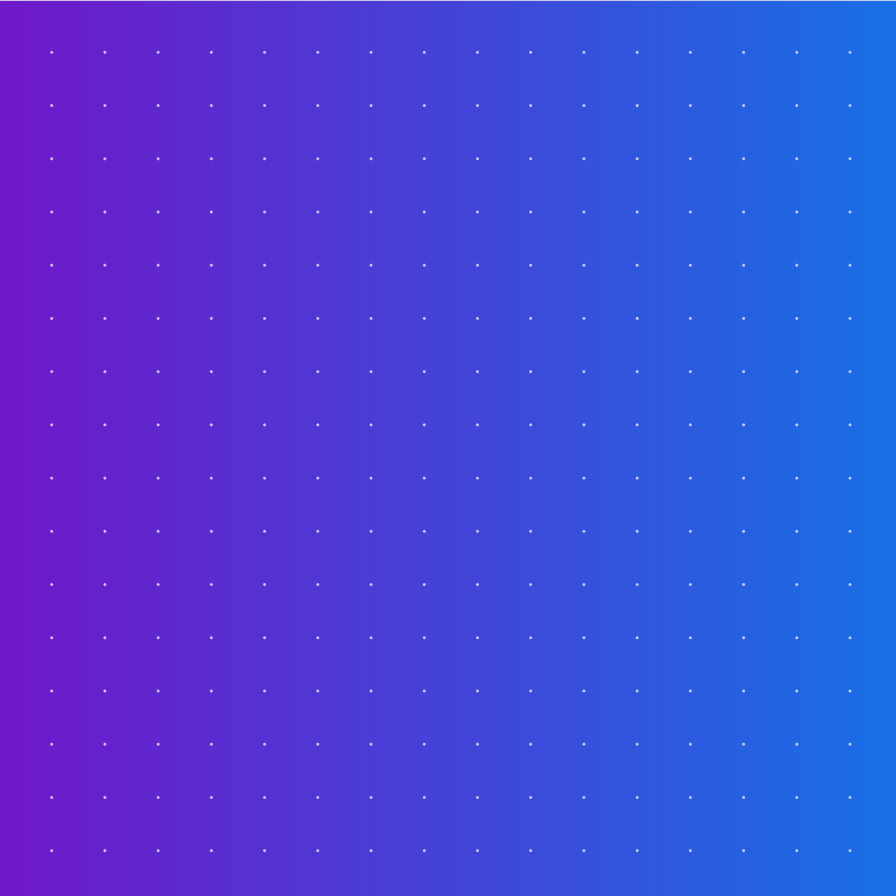
Write a three.js fragment shader that draws this background.

```glsl
// Violet to blue horizontal gradient with a 16 by 16 grid of tiny pale dots
varying vec2 vUv;

// Distance to the nearest dot centre of the 16 by 16 grid
float dotGridDistance(vec2 p) {
  vec2 firstDot = vec2(0.0577, 0.0506);
  float spacing = 0.0594;
  vec2 cell = clamp(floor((p - firstDot) / spacing + 0.5), 0.0, 15.0);
  return length(p - firstDot - cell * spacing);
}

void main() {
  // Background gradient
  vec3 violet = vec3(0.437, 0.092, 0.786);
  vec3 blue = vec3(0.094, 0.434, 0.902);
  vec3 color = mix(violet, blue, vUv.x);

  // Soft-edged translucent dots
  float dots = 1.0 - smoothstep(0.0008, 0.0024, dotGridDistance(vUv));
  color = mix(color, vec3(1.0), 0.7 * dots);

  // Hairline of light along the top edge
  float hairline = smoothstep(0.9982, 0.9994, vUv.y);
  color = mix(color, vec3(0.93, 0.9, 0.95), 0.8 * hairline);

  gl_FragColor = vec4(color, 1.0);
}
```
